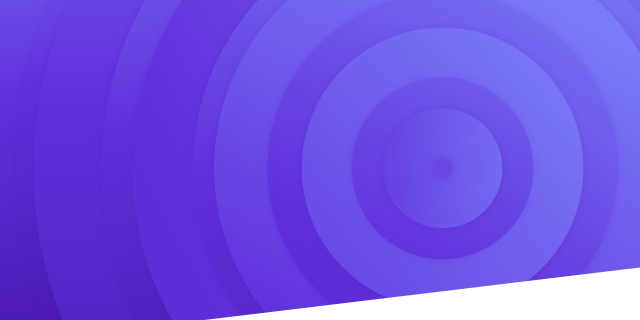
This background is drawn by a WebGL 1 fragment shader. Its source:

```glsl
precision highp float;
// Off-centre concentric discs in violet tones above a slanted white footer.
// Each disc has its own linear tone ramp and a soft rim shadow; discs are
// layered from largest to smallest, then one palette turns tone into colour.

uniform vec2 u_resolution;

// Lengths are in canvas heights.
const vec2 CENTER = vec2(1.383, 0.474);
const vec3 DEEP = vec3(0.285, 0.085, 0.68);
const vec3 VIOLET = vec3(0.38, 0.19, 0.86);
const vec3 PERIWINKLE = vec3(0.475, 0.48, 0.97);
const vec3 FOOTER_COLOR = vec3(1.0);

// Tone ramps: tone at the center, slope along x, slope along y.
const vec3 BACKDROP = vec3(0.38, 0.0, 0.58);

// Discs: radius, followed by the tone ramp.
const vec4 DISC_HALO   = vec4(1.333, 0.36, 0.00, 0.56);
const vec4 DISC_OUTER  = vec4(1.279, 0.43, 0.00, 0.36);
const vec4 DISC_SHADE  = vec4(1.068, 0.44, 0.00, 0.50);
const vec4 DISC_WIDE   = vec4(0.969, 0.69, 0.24, 0.13);
const vec4 DISC_BAND   = vec4(0.781, 0.63, 0.155, 0.42);
const vec4 DISC_BRIGHT = vec4(0.714, 0.765, 0.19, 0.33);
const vec4 DISC_MIDDLE = vec4(0.547, 0.65, 0.23, 0.38);
const vec4 DISC_LIGHT  = vec4(0.440, 0.82, 0.25, 0.23);
const vec4 DISC_INNER  = vec4(0.284, 0.65, 0.20, 0.40);
const vec4 DISC_CORE   = vec4(0.187, 0.75, 0.75, 0.12);
const vec4 DISC_DOT    = vec4(0.031, 0.66, 0.00, 0.00);

const float SHADOW_WIDTH = 0.011;
const float SHADOW_DEPTH = 0.055;
const float FOOTER_START = 0.638;
const float FOOTER_SLOPE = 0.1205;

float rampTone(vec3 ramp, vec2 p) {
  return ramp.x + dot(ramp.yz, p);
}

// 1 inside a shape and 0 outside, smoothed over about one pixel.
float coverage(float signedDistance) {
  return clamp(0.5 - signedDistance * u_resolution.y, 0.0, 1.0);
}

// Lays one disc over the tone, with a shadow falling just outside its rim.
float addDisc(float tone, vec2 p, vec4 disc) {
  float d = length(p) - disc.x;
  float shadow = SHADOW_DEPTH * exp(-max(d, 0.0) / SHADOW_WIDTH);
  return mix(tone - shadow, rampTone(disc.yzw, p), coverage(d));
}

vec3 palette(float tone) {
  float t = 2.0 * clamp(tone, 0.0, 1.0);
  vec3 low = mix(DEEP, VIOLET, min(t, 1.0));
  return mix(low, PERIWINKLE, max(t - 1.0, 0.0));
}

void main() {
  vec2 uv = gl_FragCoord.xy / u_resolution.y;
  vec2 p = uv - CENTER;

  // Discs, from largest to smallest
  float tone = rampTone(BACKDROP, p);
  tone = addDisc(tone, p, DISC_HALO);
  tone = addDisc(tone, p, DISC_OUTER);
  tone = addDisc(tone, p, DISC_SHADE);
  tone = addDisc(tone, p, DISC_WIDE);
  tone = addDisc(tone, p, DISC_BAND);
  tone = addDisc(tone, p, DISC_BRIGHT);
  tone = addDisc(tone, p, DISC_MIDDLE);
  tone = addDisc(tone, p, DISC_LIGHT);
  tone = addDisc(tone, p, DISC_INNER);
  tone = addDisc(tone, p, DISC_CORE);
  tone = addDisc(tone, p, DISC_DOT);

  // Slanted footer
  float footer = uv.y - FOOTER_SLOPE * (uv.x - FOOTER_START);
  footer /= length(vec2(1.0, FOOTER_SLOPE));

  gl_FragColor = vec4(mix(palette(tone), FOOTER_COLOR, coverage(footer)), 1.0);
}
```
